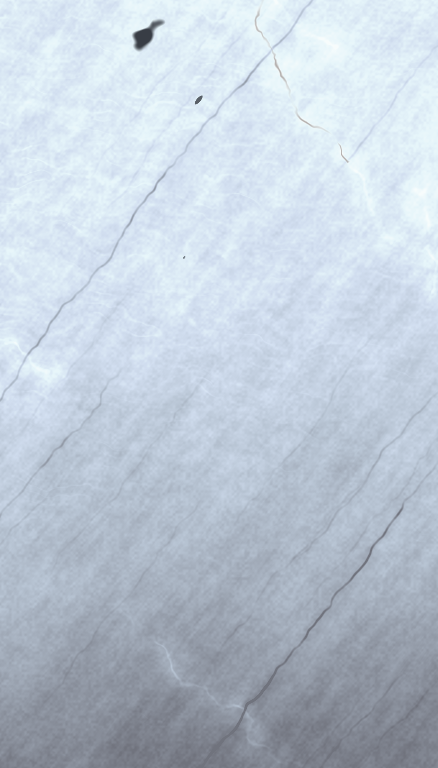
This texture is drawn by a WebGL 1 fragment shader. Its source:

```glsl
precision highp float;
// A slab of pale blue-grey marble, fading from bright at the top to dull at the foot.
// Stretched value noise gives slanting grain and level ripples; warped segments
// give the dark, pale and rusty veins; small ragged ellipses give the pits.

uniform vec2 u_resolution;

#define GRAIN_DIR vec2(0.62, 0.785)
#define CLOUD_AMOUNT 0.13
#define STREAK_AMOUNT 0.085
#define RIPPLE_AMOUNT 0.075
#define CREST_AMOUNT 0.036
#define SPECKLE_AMOUNT 0.045
#define VEIN_WIDTH 0.0013
#define VEIN_WOBBLE 0.017
#define HAIRLINES 12

const vec3 SLATE = vec3(0.44, 0.45, 0.49);
const vec3 GREY = vec3(0.72, 0.77, 0.83);
const vec3 PALE = vec3(0.82, 0.87, 0.94);
const vec3 BRIGHT = vec3(0.90, 0.96, 0.98);
const vec3 WHITE = vec3(0.97, 0.99, 0.99);
const vec3 RUST = vec3(0.60, 0.56, 0.55);
const vec3 PIT = vec3(0.22, 0.24, 0.27);

float hash(vec2 p) {
  return fract(sin(dot(p, vec2(127.1, 311.7))) * 43758.5453);
}

float noise(vec2 p) {
  vec2 i = floor(p), f = fract(p);
  f = f * f * (3.0 - 2.0 * f);
  return mix(mix(hash(i), hash(i + vec2(1.0, 0.0)), f.x),
             mix(hash(i + vec2(0.0, 1.0)), hash(i + vec2(1.0, 1.0)), f.x), f.y);
}

// Layered noise centred on zero
float fbm(vec2 p) {
  float sum = 0.0, amp = 0.5;
  for (int i = 0; i < 4; i++) {
    sum += amp * (noise(p) - 0.5);
    p = mat2(1.6, 1.2, -1.2, 1.6) * p + 7.3;
    amp *= 0.5;
  }
  return sum;
}

float segment(vec2 p, vec2 a, vec2 b) {
  vec2 ab = b - a;
  return length(p - a - ab * clamp(dot(p - a, ab) / dot(ab, ab), 0.0, 1.0));
}

float line(float d, float width) {
  return 1.0 - smoothstep(0.0, width + 1.0 / u_resolution.y, d);
}

// Dark broken vein along the grain: g is (across, along), faded at both ends
float darkVein(vec2 g, float across, float start, float end) {
  float bend = VEIN_WOBBLE * 2.0 * fbm(vec2(g.y * 10.0, across * 50.0));
  bend += 0.004 * (noise(vec2(g.y * 95.0, across * 70.0)) - 0.5);
  float ends = smoothstep(start - 0.03, start + 0.03, g.y)
             * (1.0 - smoothstep(end - 0.06, end + 0.03, g.y));
  float d = abs(g.x - across - bend);
  float broken = 0.25 + 0.95 * noise(vec2(g.y * 60.0, across * 90.0));
  return ends * broken * (line(d, VEIN_WIDTH) + 0.17 * line(d, VEIN_WIDTH * 6.0));
}

// Ragged slanting ellipse
float pit(vec2 p, vec2 centre, vec2 size) {
  vec2 q = p - centre;
  q = vec2(dot(q, vec2(0.77, -0.64)), dot(q, vec2(0.64, 0.77))) / size;
  return 1.0 - smoothstep(0.75, 1.15, length(q) + 1.2 * (noise(p * 70.0) - 0.5));
}

// Marble colour for a tone measured on the red scale
vec3 marble(float tone) {
  vec3 c = mix(SLATE, GREY, clamp((tone - 0.44) / 0.28, 0.0, 1.0));
  c = mix(c, PALE, clamp((tone - 0.72) / 0.10, 0.0, 1.0));
  c = mix(c, BRIGHT, clamp((tone - 0.82) / 0.08, 0.0, 1.0));
  return mix(c, WHITE, clamp((tone - 0.90) / 0.10, 0.0, 1.0));
}

void main() {
  vec2 p = gl_FragCoord.xy / u_resolution.y;
  vec2 g = vec2(dot(p, vec2(GRAIN_DIR.y, -GRAIN_DIR.x)), dot(p, GRAIN_DIR));

  // Overall fade and clouds
  float h = clamp(p.y + 0.10 * (0.28 - p.x), 0.0, 1.0);
  float tone = 0.49 + 0.80 * h - 0.41 * h * h + CLOUD_AMOUNT * fbm(g * vec2(11.0, 5.0) + 3.0);

  // Slanting grain, level ripples with thin pale crests, fine speckle
  tone += STREAK_AMOUNT * (fbm(g * vec2(75.0, 14.0)) + 0.6 * fbm(g * vec2(190.0, 45.0) + 19.0));
  float zone = smoothstep(0.25, 0.5, p.y) * (1.0 - 0.6 * smoothstep(0.25, 0.5, p.x));
  vec2 r = vec2(p.x * 22.0, p.y * 72.0 + p.x * 10.0 + 4.0 * fbm(p * 16.0));
  tone += RIPPLE_AMOUNT * fbm(r * 1.3) * (0.4 + 0.6 * zone);
  float crest = 1.0 - smoothstep(0.0, 0.16, abs(noise(r + 31.0) - 0.5));
  tone += CREST_AMOUNT * (crest - 0.35) * noise(p * 30.0 + 5.0) * (0.25 + 0.75 * zone);
  tone += SPECKLE_AMOUNT * (noise(p * 300.0) - 0.5);

  // Thin jagged pale veins with soft halos
  vec2 w = p + 0.05 * vec2(fbm(p * 26.0), fbm(p * 26.0 + 40.0));
  float crack = min(segment(w, vec2(0.32, 1.01), vec2(0.37, 0.90)),
                    segment(w, vec2(0.37, 0.90), vec2(0.455, 0.79)));
  float pale = min(crack, segment(w, vec2(0.455, 0.79), vec2(0.50, 0.69)));
  pale = min(pale, segment(w, vec2(0.55, 0.76), vec2(0.57, 0.63)));
  pale = min(pale, segment(w, vec2(0.33, 1.0), vec2(0.43, 0.94)));
  float faint = min(segment(w, vec2(0.15, 0.20), vec2(0.30, 0.07)),
                    segment(w, vec2(0.30, 0.07), vec2(0.36, 0.0)));
  faint = min(faint, segment(w, vec2(0.0, 0.56), vec2(0.06, 0.51)));
  float patchy = noise(p * 45.0);
  tone += patchy * (0.08 * line(pale, 0.004) + 0.07 * line(pale, 0.05));
  tone += patchy * (0.08 * line(faint, 0.003) + 0.08 * line(faint, 0.035));

  // Dark veins and scattered faint hairlines
  float dark = darkVein(g, -0.305, 0.30, 1.10) + 0.6 * darkVein(g, -0.197, 0.20, 0.50);
  dark += darkVein(g, 0.20, 0.10, 0.66) + 0.4 * darkVein(g, 0.137, 0.46, 0.80);
  dark += 0.4 * darkVein(g, -0.14, 0.90, 1.20) + 0.4 * darkVein(g, 0.33, 0.20, 0.42);
  for (int i = 0; i < HAIRLINES; i++) {
    float k = float(i), start = hash(vec2(k, 4.0)) * 0.8;
    dark += 0.2 * darkVein(g, -0.5 + 0.075 * (k + hash(vec2(k, 9.0))), start, start + 0.35);
  }
  vec3 color = marble(tone - 0.21 * dark);

  // Rusty crack and pits
  color = mix(color, RUST, 0.7 * line(crack, 0.0017) * smoothstep(0.2, 0.75, patchy));
  float holes = pit(p, vec2(0.187, 0.947), vec2(0.011, 0.024));
  holes = max(holes, 0.8 * pit(p, vec2(0.258, 0.869), vec2(0.002, 0.006)));
  color = mix(color, PIT, max(holes, 0.6 * pit(p, vec2(0.24, 0.665), vec2(0.002, 0.003))));
  gl_FragColor = vec4(color, 1.0);
}
```
